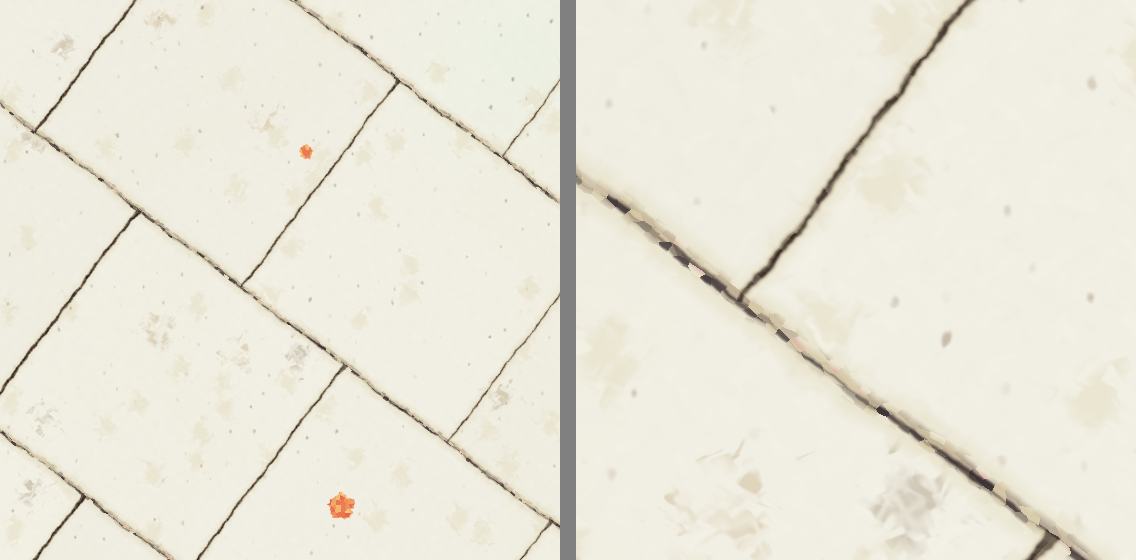
Left: the whole. Right: its middle third, enlarged.
A Shadertoy shader for this texture:

```glsl
// Pale stone paving in a tilted running bond: square slabs, gritty bed joints
// and dark hairline cross joints. Layered sines bend the joints and tear the
// stains, while cellular noise breaks up the mortar and scatters the wear.

vec2 hash2(vec2 p) {
    vec3 q = fract(p.xyx * vec3(.1031, .1030, .0973));
    q += dot(q, q.yzx + 33.33);
    return fract((q.xx + q.yz) * q.zy);
}

// Distance to the nearest scattered point, then two random values of its cell
vec3 cellNoise(vec2 p) {
    vec3 best = vec3(9.);
    for (int j = -1; j <= 1; j++)
    for (int i = -1; i <= 1; i++) {
        vec2 id = floor(p) + vec2(i, j);
        float dist = length(id + .15 + .7 * hash2(id) - p);
        if (dist < best.x) best = vec3(dist, hash2(id + 71.));
    }
    return best;
}

float ripple(float x) {
    return (sin(x) + .5 * sin(2.3 * x + 1.7) + .3 * sin(5.1 * x + .6)) / 1.8;
}

// Irregular patches from sines that bend each other
float patches(vec2 p) {
    return ripple(p.x + 2. * ripple(.8 * p.y)) * ripple(p.y + 2. * ripple(.7 * p.x + 2.));
}

// Coverage of a line of the given half width
float line(float dist, float halfWidth) {
    float soft = max(.0013, .8 / iResolution.y);
    return 1. - smoothstep(halfWidth - soft, halfWidth + soft, dist);
}

void mainImage(out vec4 fragColor, in vec2 fragCoord) {
    vec2 uv = fragCoord / iResolution.xy;

    // Tilted slab grid; x runs along the courses, y counts them downwards
    vec2 p = vec2(uv.x, 1. - uv.y);
    vec2 q = vec2(dot(p, vec2(.797, .604)), dot(p, vec2(-.604, .797)));
    vec2 size = vec2(.461, .465);
    vec2 grid = (q - vec2(.423, .148)) / size;
    grid.y += .006 * ripple(q.x * 24.) + .002 * ripple(q.x * 150.);
    float row = floor(grid.y);
    grid.x += .5 * mod(row, 2.);
    grid.x += .004 * ripple(q.y * 30. + row * 4.) + .002 * ripple(q.y * 190.);
    vec2 slab = vec2(floor(grid.x), row);
    vec2 f = grid - slab;
    vec2 edge = min(f, 1. - f) * size;

    // Slab face: broad mottling, a tone per slab, fine patches
    vec3 cream = vec3(.91, .89, .80);
    float fine = patches(uv * 130.);
    float mottle = ripple(uv.x * 6. + 2. * ripple(uv.y * 4.) + slab.x);
    vec3 color = mix(vec3(.95, .943, .905), cream, .15 + .08 * mottle);
    color += .01 * (hash2(slab + 9.).x - .5) + .01 * fine;
    vec2 corner = uv - vec2(.93, .9);
    color += vec3(-.022, .004, -.006) * exp(-40. * dot(corner, corner));

    // Torn stains, warm scuffs and small pits
    vec3 stain = cellNoise(uv * 6. + 3.);
    float stained = 1. - smoothstep(.06, .2, stain.x + .25 * fine);
    stained *= smoothstep(-.2, .25, patches(uv * 85. + 5.)) * step(.6, stain.y);
    vec3 stainColor = mix(vec3(.82, .74, .59), vec3(.62, .57, .50), pow(stain.z, 3.));
    color = mix(color, stainColor, .5 * stained);
    vec3 scuff = cellNoise(uv * vec2(13., 10.) + 20.);
    float scuffed = 1. - smoothstep(.05, .3, scuff.x + .3 * fine);
    color = mix(color, cream, .75 * scuffed * step(.6, scuff.y));
    vec3 pit = cellNoise(uv * vec2(26., 19.) + 40.);
    float pitted = 1. - smoothstep(.0, .1, pit.x + .07 * fine);
    color = mix(color, vec3(.60, .50, .40), .55 * pitted * pit.z * pit.z * step(.5, pit.y));

    // Orange blossoms on alternate slabs
    vec3 grain = cellNoise(uv * 130.);
    vec2 v = (f - vec2(fract(.32 - .56 * row), .44)) * size;
    float petals = 1. + .08 * sin(5. * atan(v.y, v.x)) + .35 * (grain.x - .4);
    float blossom = line(length(v), (.022 - .01 * mod(row, 2.)) * petals);
    blossom *= step(.5, mod(slab.x - row, 2.));
    vec3 petalColor = mix(vec3(.91, .34, .22), vec3(.97, .76, .42), grain.y);
    color = mix(color, petalColor, .9 * blossom);

    // Worn cream rims beside the joints
    float rim = 1. - smoothstep(.004, .019, min(edge.x + .005, edge.y) + .005 * fine);
    color = mix(color, cream, .85 * rim);

    // Bed joints: sandy upper edge, loose grit and a broken dark core below
    vec3 grit = cellNoise(q * vec2(120., 230.));
    float course = floor(grid.y + .5);
    float side = (grid.y - course) * size.y;
    float wear = ripple(q.x * 33. + course * 5.);
    float sand = 1. - smoothstep(.001, .007, abs(side + .0012) + .004 * (grit.y - .5));
    vec3 sandColor = mix(vec3(.82, .75, .60), vec3(.58, .51, .46), grit.z * grit.z);
    sandColor = mix(sandColor, vec3(.83, .58, .52), step(.95, grit.y));
    color = mix(color, sandColor, (.72 + .15 * wear) * sand);
    float coreWidth = .0016 + .0011 * wear + .003 * (grit.y - .5);
    float core = line(abs(side - .001), coreWidth) * mix(.3, .95, grit.z);
    color = mix(color, vec3(.21, .17, .18), core * step(grit.y, .95));

    // Cross joints: uneven cracks, fading to the right, chipped open at the top
    float gap = ripple(q.y * 47. + slab.x * 3.);
    float crackWidth = .0024 - .0015 * uv.x + .0007 * gap + .0005 * ripple(q.y * 210.);
    crackWidth += .004 * exp(-45. * f.y);
    float shade = clamp(.82 - .2 * uv.x + .2 * gap + .25 * (grit.z - .5), 0., 1.);
    color = mix(color, vec3(.76, .68, .56), .5 * line(edge.x, crackWidth + .0016));
    color = mix(color, vec3(.18, .14, .11), shade * line(edge.x, crackWidth));

    fragColor = vec4(clamp(color, 0., 1.), 1.);
}
```
